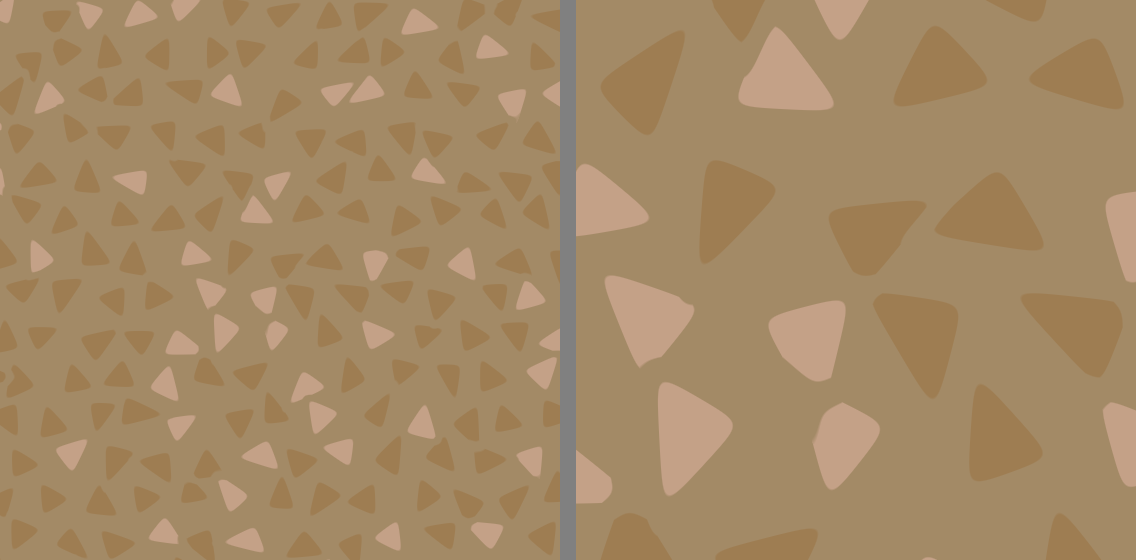
Left, the full canvas; right, a detail of the centre.
Write a WebGL 2 fragment shader that draws this pattern.

```glsl
#version 300 es
precision highp float;

uniform vec2 u_resolution;
out vec4 fragColor;

const float ROW_HEIGHT = 0.866;

// Three random values per cell (integer PCG mix)
vec3 hash3(vec2 cell, int salt) {
    uvec3 v = uvec3(ivec3(ivec2(cell), salt) + 64) * 1664525u + 1013904223u;
    v.x += v.y * v.z; v.y += v.z * v.x; v.z += v.x * v.y;
    v ^= v >> 16u;
    v.x += v.y * v.z; v.y += v.z * v.x; v.z += v.x * v.y;
    return vec3(v >> 8u) / 16777216.0;
}

// Rounded, uneven triangle: smooth maximum of three half planes
float chipDistance(vec2 p, vec2 cell) {
    vec3 skew = (hash3(cell, 1) - 0.5) * 0.46;
    vec3 shape = hash3(cell, 2);
    float inradius = mix(0.195, 0.231, shape.x);
    float softness = 0.06;
    float sum = 0.0;
    for (int i = 0; i < 3; i++) {
        float angle = 6.2832 * (shape.y + float(i) / 3.0) + skew[i];
        float side = dot(p, vec2(cos(angle), sin(angle))) - inradius;
        sum += exp(side / softness);
    }
    return softness * log(sum);
}

void main() {
    float cells = 12.0;
    vec2 p = gl_FragCoord.xy / u_resolution.y * cells;
    float pixel = cells / u_resolution.y;

    vec3 ground = vec3(0.64, 0.54, 0.40);
    vec3 brown = vec3(0.62, 0.49, 0.32);
    vec3 pink = vec3(0.77, 0.63, 0.53);

    // Nearest two chips on a jittered, staggered lattice
    float nearest = 9.0;
    float second = 9.0;
    vec3 chipColor = brown;
    for (int j = -1; j <= 1; j++) {
        float row = floor(p.y / ROW_HEIGHT) + float(j);
        float shift = 0.5 * mod(row, 2.0);
        for (int i = -1; i <= 1; i++) {
            vec2 cell = vec2(floor(p.x - shift) + float(i), row);
            vec3 rnd = hash3(cell, 0);
            vec2 center = vec2(cell.x + shift + 0.5, (row + 0.5) * ROW_HEIGHT);
            center += (rnd.xy - 0.5) * 0.36;
            float d = chipDistance(p - center, cell);
            if (d < nearest) {
                second = nearest;
                nearest = d;
                chipColor = rnd.z < 0.24 ? pink : brown;
            } else {
                second = min(second, d);
            }
        }
    }

    // Keep a gap between neighbours, then smooth the edge
    float chip = max(nearest, 0.5 * (nearest - second + 0.12));
    float coverage = clamp(0.5 - chip / pixel, 0.0, 1.0);
    fragColor = vec4(mix(ground, chipColor, coverage), 1.0);
}
```
